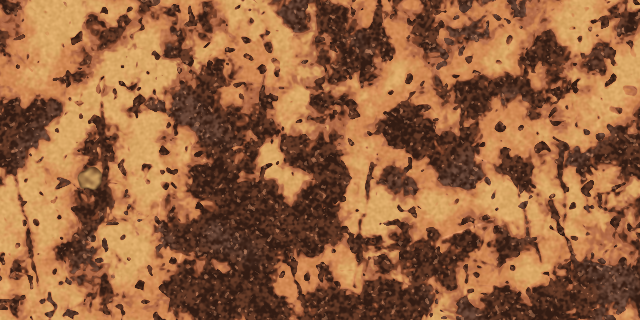
Reproduce this texture procedurally as a Shadertoy shader.

```glsl
const mat2 TURN = mat2(0.8, 0.6, -0.6, 0.8);

float hash(vec2 p) {
    return fract(sin(dot(p, vec2(127.1, 311.7))) * 43758.5);
}

float noise(vec2 p) {
    vec2 i = floor(p), f = fract(p);
    f = f * f * (3.0 - 2.0 * f);
    return mix(mix(hash(i), hash(i + vec2(1, 0)), f.x),
               mix(hash(i + vec2(0, 1)), hash(i + vec2(1, 1)), f.x), f.y);
}

// Broad patches broken up by lumpy, zero-centred fractal noise
float corrosion(vec2 p) {
    float sum = 0.75 * (noise(p * vec2(4.4, 3.6) + 31.0) - 0.5), amp = 0.95;
    p = TURN * p * 8.5;
    for (int i = 0; i < 5; i++) {
        sum += amp * (noise(p) - 0.5);
        p = TURN * p * 1.9 + 17.3;
        amp *= 0.65;
    }
    return sum;
}

// Two turned layers hide the lattice of the noise
float speckle(vec2 p) {
    float n = 0.5 * (noise(TURN * p) + noise(TURN * TURN * p * 0.83 + 9.0));
    return 0.5 + 1.5 * (n - 0.5);
}

// Distance to a randomly placed, mostly upright segment
float streak(vec2 p, float id, float spread, float size) {
    vec2 start = vec2(2.0 * hash(vec2(id, 1.7)), hash(vec2(id, 5.3)));
    float angle = spread * (hash(vec2(id, 9.1)) - 0.5);
    vec2 dir = vec2(sin(angle), cos(angle));
    float len = size * (0.4 + 0.6 * hash(vec2(id, 3.9)));
    vec2 q = p - start;
    return length(q - dir * clamp(dot(q, dir), -len, len));
}

vec3 paintColor(vec2 p, float rust, float grain) {
    float warm = smoothstep(-0.6, -0.12, rust + 0.6 * (noise(p * 5.0 + 40.0) - 0.5));
    vec3 col = mix(vec3(0.86, 0.66, 0.40), vec3(0.82, 0.53, 0.32), warm);
    // Patchy stained halo beside the rust
    float stain = smoothstep(-0.2, -0.02, rust + 0.2 * (noise(TURN * p * 13.0) - 0.5));
    col = mix(col, vec3(0.68, 0.40, 0.27), 0.9 * stain);
    // Fine pale scratches
    for (int i = 0; i < 7; i++) {
        float d = streak(p, float(i) + 60.0, 2.6, 0.09);
        col += 0.07 * (1.0 - smoothstep(0.001, 0.005, d));
    }
    return col + 0.08 * (grain - 0.5);
}

vec3 rustColor(vec2 p, float rust, float grain) {
    float lump = 0.65 * grain + 0.35 * noise(TURN * p * 34.0 + 7.0);
    vec3 col = mix(vec3(0.20, 0.11, 0.075), vec3(0.41, 0.235, 0.155), smoothstep(0.25, 0.8, lump));
    // Greyish worn areas and tiny glints
    float worn = smoothstep(0.6, 0.85, noise(TURN * p * 8.0 + 90.0));
    col = mix(col, vec3(0.36, 0.24, 0.19) + 0.24 * (grain - 0.5), 0.6 * worn);
    col += vec3(0.26, 0.19, 0.14) * smoothstep(0.78, 0.98, speckle(p * 118.0 + 33.0));
    // Bright red-brown rim
    return mix(vec3(0.55, 0.29, 0.175), col, smoothstep(-0.02, 0.12, rust));
}

void mainImage(out vec4 fragColor, in vec2 fragCoord) {
    vec2 p = fragCoord / iResolution.y;
    float grain = speckle(p * 125.0 + 3.0);

    // Rust level: patches, denser toward the middle
    vec2 wobble = vec2(noise(TURN * p * 24.0), noise(TURN * p * 24.0 + 50.0)) - 0.5;
    vec2 q = p + 0.02 * wobble;
    float side = p.x - 0.5 * iResolution.x / iResolution.y;
    float rust = corrosion(q + 5.0) + 0.05 - 0.25 * side * side;

    // Rust creeping along old scratches
    for (int i = 0; i < 11; i++) {
        float d = streak(q, float(i), 1.1, 0.2) / 0.008;
        rust += 0.4 * exp(-d * d);
    }

    // Small isolated pits
    rust += 0.6 * smoothstep(0.72, 0.92, speckle(q * 52.0 + 21.0));

    vec3 col = mix(paintColor(p, rust, grain), rustColor(p, rust, grain),
                   smoothstep(-0.04, 0.03, rust));

    // One round chip with a dark lip
    float chip = length(p - vec2(0.28, 0.44)) + 0.02 * (noise(TURN * p * 45.0) - 0.5);
    vec3 chipColor = mix(vec3(0.42, 0.26, 0.15), vec3(0.80, 0.62, 0.38), speckle(p * 70.0));
    chipColor *= 1.0 - 0.3 * smoothstep(0.024, 0.036, chip);
    col = mix(col, chipColor, 1.0 - smoothstep(0.032, 0.039, chip));

    fragColor = vec4(col, 1.0);
}
```
